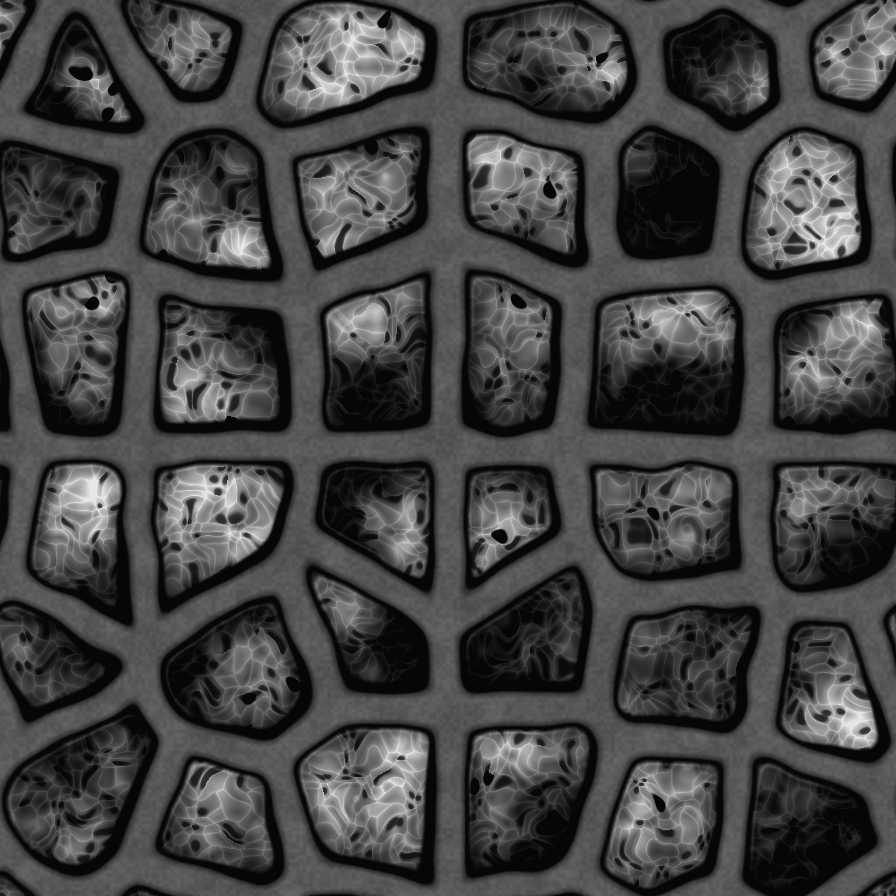
Reproduce this texture procedurally as a Shadertoy shader.

```glsl
// Grey cobblestones set in mortar, with rough, flaky, pitted faces.
// A wrapped Voronoi diagram with rounded corners shapes the stones;
// periodic fractal and cellular noise light and chip their surfaces.

const float STONES = 6.0;   // stones along each side of the tile

vec3 hash(vec2 p) {
    vec3 q = fract((p.xyx + 17.0) * vec3(0.1031, 0.1030, 0.0973));
    q += dot(q, q.yxz + 33.33);
    return fract((q.xxy + q.yzz) * q.zyx);
}

float noise(vec2 p, float period) {
    vec2 i = floor(p), f = fract(p);
    f = f * f * (3.0 - 2.0 * f);
    float a = hash(mod(i, period)).x;
    float b = hash(mod(i + vec2(1, 0), period)).x;
    float c = hash(mod(i + vec2(0, 1), period)).x;
    float d = hash(mod(i + 1.0, period)).x;
    return mix(mix(a, b, f.x), mix(c, d, f.x), f.y);
}

float fbm(vec2 p, float period) {
    float sum = 0.0, amp = 0.53;
    for (int i = 0; i < 4; i++) {
        sum += amp * noise(p, period);
        p *= 2.0;
        period *= 2.0;
        amp *= 0.5;
    }
    return sum;
}

// Nearest distance, gap to the second nearest, random value of the cell
vec3 cells(vec2 p, float period) {
    vec2 i = floor(p);
    vec3 res = vec3(8.0, 8.0, 0.0);
    for (int y = -1; y <= 1; y++)
    for (int x = -1; x <= 1; x++) {
        vec2 c = i + vec2(x, y);
        vec3 h = hash(mod(c, period) + 90.0);
        float d = length(c + h.xy - p);
        if (d < res.x) res = vec3(d, res.x, h.z);
        else res.y = min(res.y, d);
    }
    return vec3(res.x, res.y - res.x, res.z);
}

// Stone centre; mirrored pairs leave straight joints through the middle
vec2 stoneCentre(vec2 cell) {
    vec2 c = mod(cell, STONES);
    vec2 mirrored = vec2(equal(c, vec2(STONES * 0.5)));
    vec2 jitter = hash(c - mirrored).xy - 0.5;
    return cell + 0.5 + 0.7 * jitter * (1.0 - 2.0 * mirrored);
}

// Rounded distance to the joint; also gives the stone's cell and centre
float stoneDistance(vec2 p, out vec2 id, out vec2 centre) {
    vec2 base = floor(p);
    float nearest = 9.0;
    for (int y = -2; y <= 2; y++)
    for (int x = -2; x <= 2; x++) {
        vec2 cell = base + vec2(x, y), s = stoneCentre(cell);
        float d = length(s - p);
        if (d < nearest) { nearest = d; id = cell; centre = s; }
    }
    float sum = 0.0;
    for (int y = -2; y <= 2; y++)
    for (int x = -2; x <= 2; x++) {
        if (x == 0 && y == 0) continue;
        vec2 s = stoneCentre(id + vec2(x, y));
        float d = dot(0.5 * (centre + s) - p, normalize(s - centre));
        sum += exp(-d / 0.035);
    }
    return -0.035 * log(sum);
}

void mainImage(out vec4 fragColor, in vec2 fragCoord) {
    vec2 uv = fragCoord / iResolution.xy;

    // Stone outline, slightly wobbly
    vec2 wobble = vec2(noise(uv * 24.0, 24.0), noise(uv * 24.0 + 7.5, 24.0)) - 0.5;
    vec2 p = uv * STONES + 0.06 * wobble;
    vec2 id, centre;
    float joint = stoneDistance(p, id, centre);
    vec3 rnd = hash(mod(id, STONES) + 40.0);
    float inset = joint - 0.085 - 0.035 * rnd.z;
    vec2 local = p - centre;
    float shade = dot(local, vec2(0.7, -0.7));

    // Broad light and dark areas on each stone
    float angle = 6.2832 * rnd.y;
    float cloud = fbm(uv * 10.0 + rnd.yz * 10.0, 10.0);
    float tone = 0.34 + 0.42 * (rnd.x - 0.5) + 1.25 * (cloud - 0.5)
               + 0.5 * dot(local, vec2(cos(angle), sin(angle)));
    tone = max(tone, 0.03);

    // Flakes, cups with light rims, and small pits
    vec2 curl = vec2(noise(uv * 40.0, 40.0), noise(uv * 40.0 + 11.3, 40.0)) - 0.5;
    vec3 flake = cells(uv * 64.0 + 2.0 * curl, 64.0);
    float ridge = 1.0 - abs(2.0 * fbm(uv * 26.0 + curl, 26.0) - 1.0);
    float chips = 0.30 * (flake.z - 0.5) + 0.40 * (flake.x - 0.45)
                + 0.16 * (1.0 - smoothstep(0.0, 0.22, flake.y))
                + 0.5 * (ridge - 0.82);
    float pit = (1.0 - smoothstep(0.2, 0.42, flake.x)) * step(flake.z, 0.3);
    tone += chips * (0.22 + 0.75 * min(tone, 0.6));
    tone *= 1.0 - 0.65 * pit;
    vec3 hole = cells(uv * 30.0 + 0.5 * curl, 30.0);
    tone *= 1.0 - (1.0 - smoothstep(0.2, 0.27, hole.x)) * step(0.95, hole.z);

    // Rounded rim, faint upper-left glint, black outline heavier at lower right
    tone *= mix(0.5, 1.0, smoothstep(0.02, 0.17, inset));
    tone += 0.1 * smoothstep(0.0, 0.25, -shade)
          * (1.0 - smoothstep(0.0, 0.018, abs(inset - 0.045)));
    float rim = 0.03 + 0.045 * smoothstep(-0.1, 0.35, shade);
    tone *= smoothstep(rim - 0.02, rim + 0.015, inset);
    tone = clamp(tone, 0.025, 0.9);

    // Grainy mortar with a soft shadow beside the stones
    float mortar = 0.345 + 0.10 * (fbm(uv * 40.0, 40.0) - 0.5)
                 + 0.06 * (noise(uv * 256.0, 256.0) - 0.5);
    mortar *= mix(0.5, 1.0, smoothstep(-0.005, 0.05, -inset));

    float grey = mix(mortar, tone, smoothstep(-0.012, 0.008, inset));
    fragColor = vec4(grey * vec3(1.0, 1.005, 0.995), 1.0);
}
```
